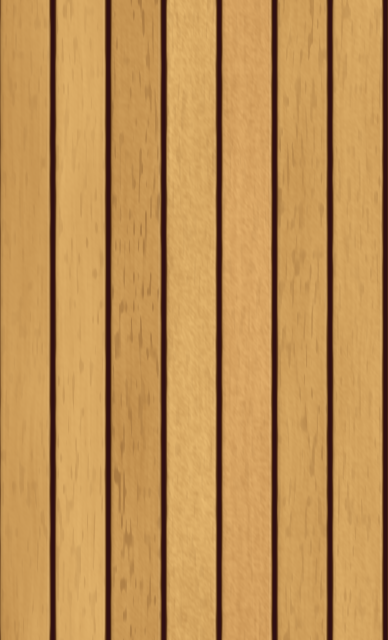
A Shadertoy shader for this texture:

```glsl
const float PLANKS = 7.0;

// Per-plank character: lightness, strength of long pores, strength of fine speckle
const float TONE[7] = float[](0.28, 0.86, 0.08, 0.88, 0.76, 0.42, 0.66);
const float PORES[7] = float[](0.30, 0.42, 1.00, 0.25, 0.20, 0.60, 0.42);
const float SPECKLE[7] = float[](0.25, 0.25, 0.50, 1.00, 0.90, 0.50, 0.55);

float hash(vec2 p) {
    vec3 q = fract(vec3(p.xyx) * 0.1031);
    q += dot(q, q.yzx + 33.33);
    return fract((q.x + q.y) * q.z);
}

float noise(vec2 p) {
    vec2 i = floor(p), f = fract(p);
    f = f * f * (3.0 - 2.0 * f);
    return mix(mix(hash(i), hash(i + vec2(1, 0)), f.x),
               mix(hash(i + vec2(0, 1)), hash(i + vec2(1, 1)), f.x), f.y);
}

vec3 wood(vec2 p, float u, int kind, float id) {
    vec2 g = p + vec2(0.0, id * 37.0);
    g.x += 0.08 * noise(g * vec2(1.5, 0.6));

    // Broad patches and long soft streaks
    float patches = noise(g * vec2(1.3, 0.45)) - 0.5;
    float streaks = noise(g * vec2(13.0, 0.35)) + noise(g * vec2(27.0, 1.1)) - 1.0;

    // Slanted fine speckle
    vec2 s = g + vec2(0.35 * g.y, 0.0);
    float speckle = noise(s * vec2(19.0, 11.0)) + noise(s * vec2(31.0, 17.0) + 9.0) - 1.0;

    // Short dark pores along the grain
    float pores = smoothstep(0.60, 0.92, noise(g * vec2(23.0, 3.6) + 5.0))
                * (0.4 + 0.9 * noise(g * vec2(3.0, 0.7)));

    float tone = TONE[kind] + 0.45 * patches + 0.24 * streaks
               + 0.42 * SPECKLE[kind] * speckle;
    if (kind == 0) tone += 0.55 * (u - 0.5);
    vec3 color = mix(vec3(0.775, 0.58, 0.32), vec3(0.86, 0.675, 0.40), tone);
    color = mix(color, color * vec3(1.0, 0.965, 0.99), kind == 4 ? 0.7 : 0.0);
    return mix(color, vec3(0.60, 0.42, 0.22), 0.55 * PORES[kind] * pores);
}

void mainImage(out vec4 fragColor, in vec2 fragCoord) {
    // One unit is one plank pitch; gaps lie on whole values of x
    vec2 p = fragCoord / iResolution.x * PLANKS + vec2(0.045, 0.0);
    float aa = 0.6 * PLANKS / iResolution.x;
    float id = floor(p.x), u = p.x - id;
    float d = min(u, 1.0 - u);
    vec3 color = wood(p, u, int(id) % 7, id);

    // Rounded plank edges with a thin light line on the right side
    color *= 1.0 - 0.10 * smoothstep(0.13, 0.05, d);
    color += 0.06 * smoothstep(0.03, 0.0, abs(u - 0.915));

    // Shadowed edge, brown lip and dark gap
    float wear = 0.008 * (noise(vec2(id * 5.0, p.y * 3.0)) - 0.5);
    float edge = d + wear;
    color = mix(color, vec3(0.52, 0.36, 0.18), 0.85 * smoothstep(0.062 + aa, 0.062 - aa, edge));
    color = mix(color, vec3(0.28, 0.14, 0.05), smoothstep(0.047 + aa, 0.047 - aa, edge));
    color = mix(color, vec3(0.19, 0.06, 0.07), smoothstep(0.031 + aa, 0.031 - aa, d));

    fragColor = vec4(color, 1.0);
}
```
